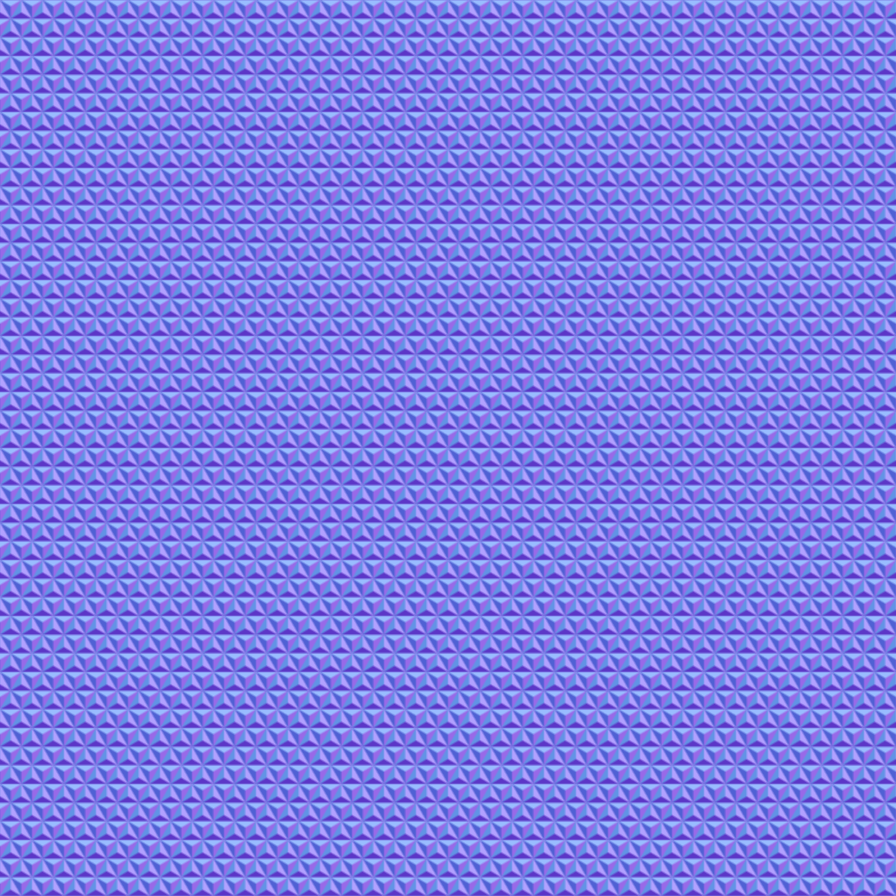
Reproduce this texture map procedurally as a Shadertoy shader.

```glsl
const vec2 REPEATS = vec2(42.0, 48.0);   // pyramids across, rows up
const float SOFTNESS = 0.0026;           // filter width, fraction of canvas
const int TAPS = 5;                      // filter samples per axis

// Facet colours of pyramids that point up
const vec3 UP_BASE = vec3(0.36, 0.21, 0.78);
const vec3 UP_LEFT = vec3(0.38, 0.58, 0.90);
const vec3 UP_RIGHT = vec3(0.70, 0.63, 1.00);

// Facet colours of pyramids that point down
const vec3 DOWN_BASE = vec3(0.60, 0.74, 1.00);
const vec3 DOWN_LEFT = vec3(0.31, 0.38, 0.83);
const vec3 DOWN_RIGHT = vec3(0.60, 0.41, 0.91);

// The nearest of the three triangle sides owns the facet
vec3 pickFacet(float x, float height, vec3 base, vec3 left, vec3 right) {
    float toLeft = x - 0.5 * height;
    float toRight = 1.0 - x - 0.5 * height;
    if (height < min(toLeft, toRight)) return base;
    return toLeft < toRight ? left : right;
}

// Triangular grid of three-sided pyramids, odd rows shifted by half a cell
vec3 pyramidGrid(vec2 uv) {
    vec2 p = uv * REPEATS;
    float row = floor(p.y);
    float height = p.y - row;
    float x = fract(p.x + 0.5 * mod(row, 2.0));

    if (abs(2.0 * x - 1.0) < 1.0 - height)
        return pickFacet(x, height, UP_BASE, UP_LEFT, UP_RIGHT);
    return pickFacet(fract(x + 0.5), 1.0 - height, DOWN_BASE, DOWN_LEFT, DOWN_RIGHT);
}

void mainImage(out vec4 fragColor, in vec2 fragCoord) {
    vec2 uv = fragCoord / iResolution.xy;
    vec2 width = max(vec2(SOFTNESS), 1.0 / iResolution.xy);

    // Box filter smooths the facet edges
    vec3 sum = vec3(0.0);
    for (int j = 0; j < TAPS; j++) {
        for (int i = 0; i < TAPS; i++) {
            vec2 offset = (vec2(i, j) + 0.5) / float(TAPS) - 0.5;
            sum += pyramidGrid(uv + offset * width);
        }
    }
    fragColor = vec4(sum / float(TAPS * TAPS), 1.0);
}
```
